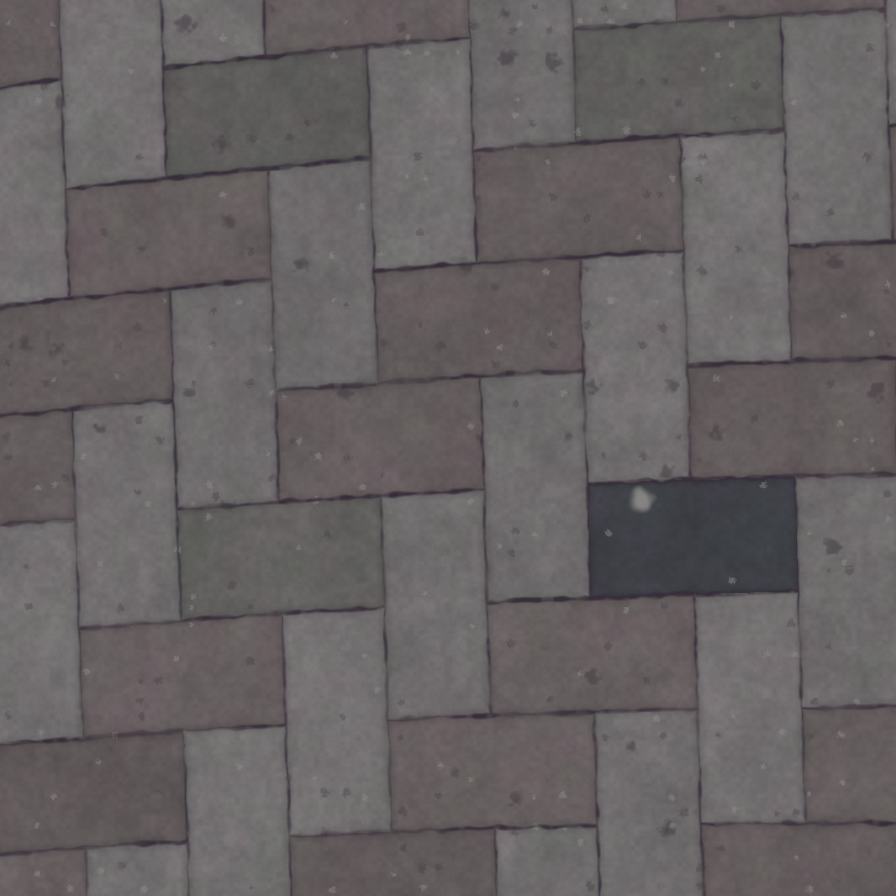
Write a WebGL 1 fragment shader that draws this texture.

```glsl
precision highp float;
// Worn herringbone brick paving, seen slightly askew, with one slate-dark brick.

uniform vec2 u_resolution;

const vec3 PALE_GREY  = vec3(0.436, 0.424, 0.426);
const vec3 WARM_BROWN = vec3(0.388, 0.358, 0.361);
const vec3 MOSS_GREY  = vec3(0.378, 0.372, 0.366);
const vec3 SLATE      = vec3(0.245, 0.250, 0.275);
const vec3 JOINT      = vec3(0.215, 0.180, 0.225);
const vec3 CHIP       = vec3(0.570, 0.560, 0.550);
const vec3 STAIN      = vec3(0.250, 0.225, 0.245);
const vec2 SLATE_CELL = vec2(3.0, -2.0);

float hash(vec2 p) {
    vec3 q = fract(p.xyx * vec3(0.1031, 0.1030, 0.0973));
    q += dot(q, q.yzx + 33.33);
    return fract((q.x + q.y) * q.z);
}

float noise(vec2 p) {
    vec2 i = floor(p), f = fract(p);
    f = f * f * (3.0 - 2.0 * f);
    return mix(mix(hash(i), hash(i + vec2(1.0, 0.0)), f.x),
               mix(hash(i + vec2(0.0, 1.0)), hash(i + 1.0), f.x), f.y);
}

float fbm(vec2 p) {
    float sum = 0.0, gain = 0.5;
    for (int k = 0; k < 3; k++) {
        sum += gain * noise(p);
        p = p * 2.03 + 17.3;
        gain *= 0.5;
    }
    return sum / 0.875;
}

// Canvas position to half-brick cells: invert the skewed, slightly curved view.
vec2 toCells(vec2 p) {
    vec2 c = vec2(0.0);
    for (int k = 0; k < 5; k++) {
        float bend = c.x * c.x;
        c = vec2((p.x - 0.3073 + 0.0039 * c.y - 0.00026 * bend) / 0.1139,
                 (p.y - 0.5638 - 0.0091 * c.x + 0.0005 * bend
                  - 0.0009 * c.x * c.y) / 0.1243);
    }
    return c;
}

// Herringbone lookup: xy = lower-left cell of the brick, z = 1 if it lies flat.
vec3 findBrick(vec2 cell) {
    float d = mod(cell.x - cell.y, 4.0);
    float flatBrick = step(0.5, d) * step(d, 2.5);
    vec2 shift = vec2(flatBrick * step(1.5, d), step(2.5, d));
    return vec3(cell - shift, flatBrick);
}

// Sparse ragged flecks: coverage at p for a grid of given density and chance.
float flecks(vec2 p, float density, float chance, float radius, float seed) {
    vec2 g = p * density, id = floor(g) + seed;
    vec2 centre = 0.35 + 0.3 * vec2(hash(id + 3.7), hash(id + 9.1));
    float size = radius * (0.5 + 0.5 * hash(id + 5.3));
    float r = length(fract(g) - centre) + 0.22 * (noise(g * 9.0) - 0.5);
    return step(hash(id), chance) * (1.0 - smoothstep(size - 0.1, size + 0.1, r));
}

// Every fourth column of lying bricks is moss grey, the others brown.
vec3 brickColor(vec2 id, float flatBrick) {
    float moss = step(2.5, mod(id.x, 4.0));
    vec3 color = mix(PALE_GREY, mix(WARM_BROWN, MOSS_GREY, moss), flatBrick);
    color *= 1.0 + 0.07 * (hash(id + 73.0) - 0.5);
    return mix(color, SLATE, 1.0 - step(0.5, distance(id, SLATE_CELL)));
}

// Crumbly joint coverage; level joints are wider and darker than upright ones.
float jointMask(vec2 local, vec2 size, vec2 p, float soft) {
    vec2 edge = min(local, size - local);
    vec2 width = vec2(0.011, 0.017) * (0.3 + 1.4 * noise(p * 75.0));
    vec2 blur = vec2(max(0.016, soft));
    vec2 line = 1.0 - smoothstep(width - blur, width + blur, edge);
    float patchy = 0.5 + 0.5 * smoothstep(0.2, 0.65, noise(p * 17.0 + 5.0));
    float crumbs = 0.6 + 0.4 * smoothstep(0.15, 0.6, noise(p * 130.0 + 8.0));
    return max(line.x * 0.85, line.y) * patchy * crumbs;
}

void main() {
    vec2 p = gl_FragCoord.xy / u_resolution.y;
    float pixel = 1.0 / u_resolution.y;

    // Brick layout with faintly uneven edges
    vec2 c = toCells(p);
    c += 0.022 * (vec2(noise(p * 65.0), noise(p * 65.0 + 31.0)) - 0.5);
    vec3 brick = findBrick(floor(c));
    vec2 size = mix(vec2(1.0, 2.0), vec2(2.0, 1.0), brick.z);
    vec2 local = c - brick.xy;

    // Stone face: cloudy mottling, blotches, grain and darker rims
    vec3 color = brickColor(brick.xy, brick.z);
    color *= 1.0 + 0.14 * (fbm(p * 18.0 + brick.xy * 5.0) - 0.5);
    color *= 1.0 + 0.11 * (fbm(p * 62.0) - 0.5);
    color *= 1.0 + 0.12 * (fbm(p * 170.0 + 3.0) - 0.5);
    color += 0.014 * (noise(p * 30.0 + 50.0) - 0.5) * vec3(1.0, -0.7, 0.6);
    vec2 rim = min(local, size - local);
    color *= 1.0 - 0.09 * (1.0 - smoothstep(0.0, 0.09, min(rim.x, rim.y)));

    // Few stains, pale chips and one larger chip on the slate brick
    color = mix(color, STAIN, 0.50 * flecks(p, 22.0, 0.05, 0.20, 11.0));
    color = mix(color, STAIN, 0.35 * flecks(p, 48.0, 0.06, 0.24, 57.0));
    color = mix(color, CHIP, 0.45 * flecks(p, 58.0, 0.04, 0.22, 90.0));
    float slateChip = length(c - SLATE_CELL - vec2(0.52, 0.84)) + 0.06 * noise(p * 90.0);
    color = mix(color, CHIP, 0.85 * (1.0 - smoothstep(0.08, 0.17, slateChip)));

    color = mix(color, JOINT, jointMask(local, size, p, pixel / 0.12));
    gl_FragColor = vec4(color, 1.0);
}
```
